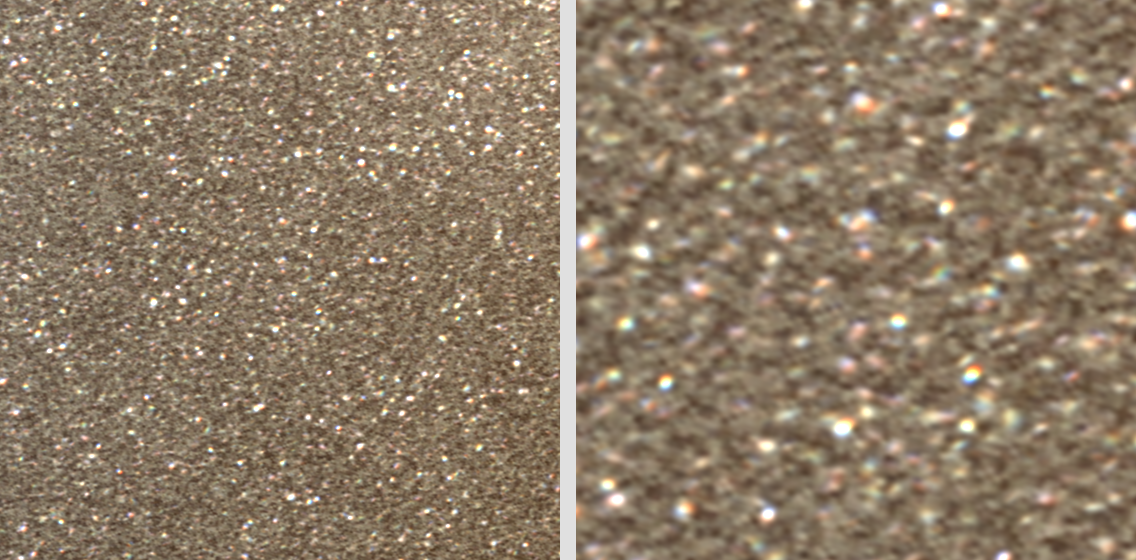
Left, the full canvas; right, a detail of the centre.
Reproduce this texture procedurally as a WebGL 2 fragment shader.

```glsl
#version 300 es
precision highp float;
// Glittering bronze surface: fine slanted grain strewn with iridescent glints.

uniform vec2 u_resolution;
out vec4 fragColor;

const float GRAIN_TILT = 0.16;
const vec3 BRONZE = vec3(0.488, 0.421, 0.340);
const vec3 GLINT_WARMTH = vec3(1.03, 0.98, 0.95);

// Integer hash: three random values in 0..1 per cell and layer.
vec3 hash3(vec2 cell, int layer) {
    uvec3 v = uvec3(ivec3(ivec2(cell), layer));
    v = v * 1664525u + 1013904223u;
    v.x += v.y * v.z; v.y += v.z * v.x; v.z += v.x * v.y;
    v ^= v >> 16u;
    v.x += v.y * v.z; v.y += v.z * v.x; v.z += v.x * v.y;
    return vec3(v >> 8u) / 16777216.0;
}

// Smoothly interpolated colour noise.
vec3 noise3(vec2 p, int layer) {
    vec2 cell = floor(p);
    vec2 f = fract(p);
    f = f * f * (3.0 - 2.0 * f);
    vec3 low = mix(hash3(cell, layer), hash3(cell + vec2(1, 0), layer), f.x);
    vec3 high = mix(hash3(cell + vec2(0, 1), layer), hash3(cell + vec2(1, 1), layer), f.x);
    return mix(low, high, f.y);
}

vec2 rotate(vec2 p, float angle) {
    float c = cos(angle), s = sin(angle);
    return vec2(c * p.x + s * p.y, c * p.y - s * p.x);
}

// Soft elliptical spot.
float spot(vec2 offset, vec2 radius) {
    vec2 q = offset / radius;
    return exp(-dot(q, q));
}

// Scattered glints; shifting the channels apart gives the coloured fringes.
vec3 glints(vec2 p, float cells, vec2 radius, float rarity, float fringe, int layer) {
    vec2 home = floor(p * cells);
    vec3 light = vec3(0.0);
    for (int y = -1; y <= 1; y++) {
        for (int x = -1; x <= 1; x++) {
            vec2 cell = home + vec2(x, y);
            vec3 place = hash3(cell, layer);
            vec3 look = hash3(cell, layer + 1);
            vec3 tint = hash3(cell, layer + 2);
            vec2 offset = p - (cell + place.xy) / cells;
            offset = rotate(offset, GRAIN_TILT + (look.x - 0.5) * 1.1);
            vec2 size = radius * mix(0.8, 1.2, look.y);
            vec2 shift = (tint.xy - 0.5) * radius.y * fringe;
            vec3 spread = vec3(spot(offset - shift, size),
                               spot(offset, size),
                               spot(offset + shift, size));
            vec3 hue = GLINT_WARMTH * mix(vec3(1.0), 0.5 + tint, 0.4);
            light += spread * hue * pow(place.z, rarity);
        }
    }
    return light;
}

// Broad lighting: brighter at the top, warmer to the right.
vec3 sheen(vec2 p) {
    float cloud = noise3(p * 4.0, 1).x - 0.5;
    float level = 0.055 * (p.y - 0.5) + 0.035 * cloud;
    level += 0.06 * smoothstep(0.5, 0.0, distance(p, vec2(0.95, 1.0)));
    return vec3(level) + vec3(0.022, 0.0, -0.024) * (p.x - 0.5);
}

// Two sizes of streaky grain with a slight colour variation.
vec3 grain(vec2 p) {
    vec2 q = rotate(p, GRAIN_TILT);
    vec3 coarse = noise3(q * vec2(120.0, 190.0), 2) - 0.5;
    vec3 fine = noise3(rotate(p, -0.3) * vec2(200.0, 270.0), 3) - 0.5;
    vec3 mixed = 0.6 * coarse + 0.4 * fine;
    return mix(vec3(mixed.y), mixed, 0.1);
}

void main() {
    vec2 p = gl_FragCoord.xy / u_resolution.y;

    // Matte ground
    vec3 colour = BRONZE + sheen(p) + 0.43 * grain(p);

    // Small dull flakes, then sparse bright sparks
    float density = 0.8 + 0.4 * noise3(p * 6.0, 4).x * (0.5 + p.y);
    vec3 flakes = glints(p, 92.0, vec2(0.0052, 0.0031), 3.2, 0.45, 10);
    vec3 sparks = glints(p, 48.0, vec2(0.0050, 0.0039), 5.8, 0.75, 20);
    colour += density * (0.36 * flakes + 1.02 * sparks);

    fragColor = vec4(clamp(colour, 0.0, 1.0), 1.0);
}
```
